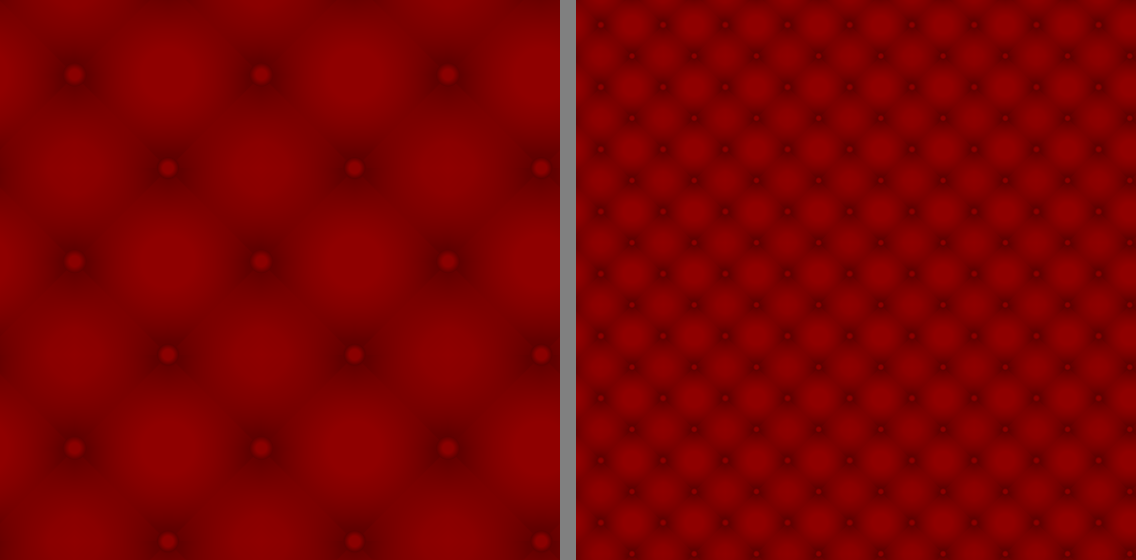
Left, the tile; right, the same tile 3 across and 3 down.
Reproduce this pattern procedurally as a Shadertoy shader.

```glsl
// Deep red buttoned upholstery: soft round puffs with buttons sunk between them.

const float REPEATS = 3.0;               // cells across and down
const vec2 BUTTON_POS = vec2(0.4, 0.6);  // main button inside a cell
const float REACH = 0.70711;             // cell centre to corner

const float BASE = 0.2;                  // red levels
const float FADE = 0.4;
const float HOLLOW = 0.3;
const float PUFF = 0.6;
const float BUTTON = 0.54;
const float BUTTON_RIM = 0.36;

const float HOLLOW_ALPHA = 0.7;
const float PUFF_ALPHA = 0.8;
const float PUFF_CORE = 0.2;             // radii as parts of REACH
const vec2 PAD_RADII = vec2(0.35, 0.6);
const float BUTTON_CORE = 0.04;
const float MAIN_RIM = 0.09;
const vec2 SMALL_RIM = vec2(0.08, 0.10);
const vec3 CREASE = vec3(0.49, 0.50, 0.70); // start, darkest, end

// Position relative to the nearest copy of a centre, in cells
vec2 cellOffset(vec2 p, vec2 centre) {
    return fract(p - centre + 0.5) - 0.5;
}

float radius(vec2 p, vec2 centre) {
    return length(cellOffset(p, centre)) / REACH;
}

float ramp(float from, float to, float x) {
    return clamp((x - from) / (to - from), 0.0, 1.0);
}

// Layer whose shade and opacity both fade out as t goes from 0 to 1
float fadeOver(float under, float shade, float alpha, float t) {
    return mix(under, mix(shade, FADE, t), alpha * (1.0 - t));
}

// Shadow that starts sharply along a diagonal and fades to one side
float crease(float under, float across) {
    float t = 0.5 + 0.5 * across;
    float dark = min(ramp(CREASE.x, CREASE.y, t), 1.0 - ramp(CREASE.y, CREASE.z, t));
    return fadeOver(under, 0.0, 1.0, 1.0 - dark);
}

float buttonShade(float r, float rim) {
    return mix(BUTTON, BUTTON_RIM, ramp(BUTTON_CORE, rim, r));
}

void mainImage(out vec4 fragColor, in vec2 fragCoord) {
    vec2 p = fragCoord / iResolution.xy * REPEATS;
    float pixel = REPEATS / (min(iResolution.x, iResolution.y) * REACH);

    vec2 q = cellOffset(p, BUTTON_POS);
    float mainButton = radius(p, BUTTON_POS);
    float smallButton = radius(p, BUTTON_POS + 0.5);
    float upperPuff = radius(p, BUTTON_POS + vec2(0.5, 0.0));
    float lowerPuff = radius(p, BUTTON_POS + vec2(0.0, 0.5));

    // Creases and hollows around the buttons
    float red = crease(BASE, q.y - q.x);
    red = crease(red, q.x + q.y);
    red = fadeOver(red, HOLLOW, HOLLOW_ALPHA, min(smallButton, 1.0));
    red = fadeOver(red, HOLLOW, HOLLOW_ALPHA, min(mainButton, 1.0));

    // Solid pads, then the light on them
    red = fadeOver(red, FADE, 1.0, ramp(PAD_RADII.x, PAD_RADII.y, lowerPuff));
    red = fadeOver(red, FADE, 1.0, ramp(PAD_RADII.x, PAD_RADII.y, upperPuff));
    red = fadeOver(red, PUFF, PUFF_ALPHA, ramp(PUFF_CORE, 1.0, lowerPuff));
    red = fadeOver(red, PUFF, PUFF_ALPHA, ramp(PUFF_CORE, 1.0, upperPuff));

    // Buttons: the small one has a soft rim, the main one a crisp rim
    red = fadeOver(red, buttonShade(smallButton, SMALL_RIM.x), 1.0,
                   ramp(SMALL_RIM.x, SMALL_RIM.y, smallButton));
    float outside = ramp(MAIN_RIM - 0.5 * pixel, MAIN_RIM + 0.5 * pixel, mainButton);
    red = mix(buttonShade(mainButton, MAIN_RIM), red, outside);

    fragColor = vec4(red, 0.0, 0.0, 1.0);
}
```
